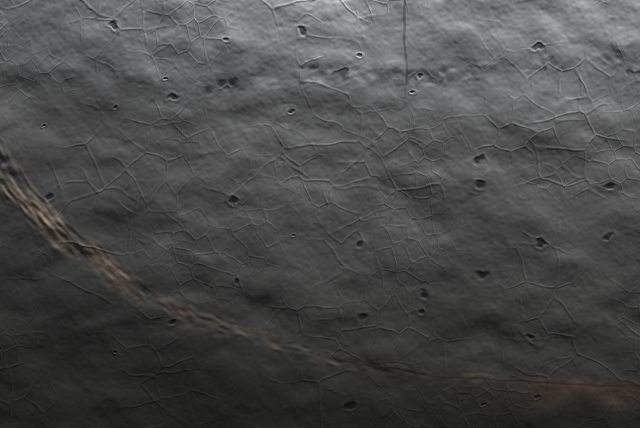
Give the GLSL for this texture, as a Shadertoy shader.

```glsl
// Worn dark leather-like metal, lit from above: a relief of soft dents, broken
// cellular cracks and chipped pits is shaded by its slope towards the light. A
// curved, flaky brown scar sweeps across the lower part, a chipped row the upper.

float hash(vec2 p) {
    return fract(sin(dot(p, vec2(127.1, 311.7))) * 43758.5);
}

// Layered, rotated sines with a mild self-warp, roughly -1 to 1
float waves(vec2 p) {
    float sum = 0.0, gain = 0.6;
    for (int i = 0; i < 4; i++) {
        p = mat2(0.8, 0.6, -0.6, 0.8) * p * 1.75 + 2.3;
        p += 0.45 * sin(p.yx * 0.9);
        sum += gain * sin(p.x) * cos(p.y * 0.9);
        gain *= 0.55;
    }
    return sum;
}

// Cellular noise: nearest distance, second distance, cell id
vec3 cells(vec2 p) {
    vec2 base = floor(p);
    vec3 result = vec3(9.0, 9.0, 0.0);
    for (int y = -1; y <= 1; y++)
    for (int x = -1; x <= 1; x++) {
        vec2 cell = base + vec2(x, y);
        float id = hash(cell);
        float d = length(cell + 0.05 + 0.9 * vec2(id, hash(cell + 57.3)) - p);
        if (d < result.x) result = vec3(d, result.x, id);
        else result.y = min(result.y, d);
    }
    return result;
}

// Smooth round bumps and hollows, one per cell
float dents(vec2 p) {
    vec2 base = floor(p);
    float sum = 0.0;
    for (int y = -1; y <= 1; y++)
    for (int x = -1; x <= 1; x++) {
        vec2 cell = base + vec2(x, y);
        vec2 d = cell + 0.1 + 0.8 * vec2(hash(cell + 11.7), hash(cell + 31.9)) - p;
        float fall = max(0.0, 1.0 - dot(d, d));
        sum += (hash(cell + 83.1) - 0.5) * fall * fall * fall;
    }
    return sum;
}

// Thin raised line along the cell borders
float crack(vec2 p, float width) {
    vec3 c = cells(p);
    return 1.0 - smoothstep(0.0, width, c.y - c.x);
}

// Scar coordinates: x along the curve, y signed distance across it
vec2 scarSpace(vec2 p) {
    float drop = 0.53 * exp(-2.4 * p.x);
    float d = (p.y - 0.08 - drop) / sqrt(1.0 + 5.76 * drop * drop);
    return vec2(p.x * 1.3, d + 0.009 * waves(p * 9.0));
}

float scarMask(vec2 s) {
    float width = 0.012 + 0.036 * exp(-1.8 * s.x);
    float edge = abs(s.y) + 0.4 * width * dents(s * vec2(40.0, 70.0));
    return (1.0 - smoothstep(width * 0.3, width * 1.3, edge)) * exp(-0.9 * s.x);
}

// Relief: x is the height, y the pit darkness
vec2 relief(vec2 p) {
    vec2 rough = p + 0.007 * vec2(waves(p * 32.0), waves(p.yx * 32.0 + 5.0));
    vec2 q = mix(p, rough, 0.5) + 0.02 * vec2(waves(p * 6.0), waves(p.yx * 6.0 + 4.0));

    // Dents from broad to fine, then grain
    float h = 0.019 * dents(q * vec2(7.0, 9.0)) + 0.009 * dents(q * vec2(15.0, 20.0) + 5.0);
    h += 0.0022 * dents(rough * 42.0) + 0.0010 * dents(p * 110.0);

    // Coarse and fine crack networks, broken into pieces
    h += 0.0012 * crack(q * vec2(7.5, 9.0), 0.07) * smoothstep(-0.2, 0.6, waves(p * 5.0));
    h += 0.0011 * crack(q * 14.0 + 7.0, 0.1) * smoothstep(-0.1, 0.6, waves(p * 6.0 + 9.0));
    h += 0.0008 * crack(q * 24.0 + 3.0, 0.14) * smoothstep(0.0, 0.6, waves(p * 5.0 + 4.0));

    // Scattered pits with a raised, ragged rim
    vec3 c = cells((rough + 0.5 * (rough - p)) * vec2(7.0, 10.0) + 3.0);
    float radius = 0.04 + 0.10 * fract(c.z * 37.0);
    float chosen = step(0.68, c.z);
    float pit = chosen * (1.0 - smoothstep(radius * 0.3, radius, c.x));
    h += 0.001 * chosen * (1.0 - smoothstep(radius, radius * 1.8, c.x));

    // Row of chips under the top edge
    float row = p.y - 0.785 - 0.045 * p.x - 0.012 * sin(p.x * 11.0);
    float band = smoothstep(0.028, 0.008, abs(row)) * smoothstep(0.42, 0.48, p.x);
    float chip = band * smoothstep(0.0, 0.3, waves(p * 12.0 + 2.0));
    float flake = dents(rough * 50.0 + 9.0);
    h += band * 0.006 * flake * smoothstep(-0.5, 0.2, waves(p * 11.0));
    pit = max(pit, chip * smoothstep(-0.05, 0.2, flake));

    // Flaky scar, grained along its length
    vec2 s = scarSpace(p);
    h += scarMask(s) * (0.008 * dents(s * vec2(35.0, 90.0)) + 0.006 * flake);
    return vec2(h - 0.0028 * pit, pit);
}

void mainImage(out vec4 fragColor, in vec2 fragCoord) {
    vec2 p = fragCoord / iResolution.y;

    // Slope towards the light
    const float reach = 0.003;
    vec2 here = relief(p);
    float slope = (here.x - relief(p + reach * vec2(0.25, 0.97)).x) / reach;

    // Falling light, brightest at the top right of centre
    float light = 0.175 + 0.18 * p.y + 0.18 * pow(p.y, 4.0);
    light *= mix(1.0, 0.76 + 0.3 * smoothstep(0.0, 0.9, p.x), p.y);
    light *= 1.0 + 0.08 * waves(p * 4.0 + 1.0);

    // Shadow below the scar
    vec2 s = scarSpace(p);
    light *= mix(0.78, 1.0, smoothstep(-0.1, 0.03, s.y));
    light *= 1.0 + clamp(slope * (0.85 + 0.25 * p.y), -0.55, 0.9);
    light *= 1.0 - 0.42 * here.y;

    // Vertical seam through the chipped row, fading downwards
    float seam = abs(p.x - 0.945 - 0.008 * waves(p * 12.0));
    light *= 1.0 - 0.25 * smoothstep(0.005, 0.001, seam) * smoothstep(0.7, 0.9, p.y);

    // Cool grey surface, brown scar and a rusty lower right corner
    vec3 colour = light * mix(vec3(1.01, 1.0, 0.98), vec3(0.99, 1.0, 1.02), p.y);
    float scar = scarMask(s) * smoothstep(-0.6, 0.6, waves(s * vec2(12.0, 30.0)));
    colour *= mix(vec3(1.0), vec3(1.65, 1.45, 1.24), scar);
    float rust = smoothstep(1.0, 1.4, p.x) * smoothstep(0.06, 0.01, abs(s.y + 0.02));
    colour *= mix(vec3(1.0), vec3(1.2, 1.03, 0.93), rust);
    float groove = smoothstep(0.004, 0.001, abs(s.y)) * smoothstep(0.5, 0.9, p.x);
    fragColor = vec4(colour * (1.0 - 0.2 * groove), 1.0);
}
```
